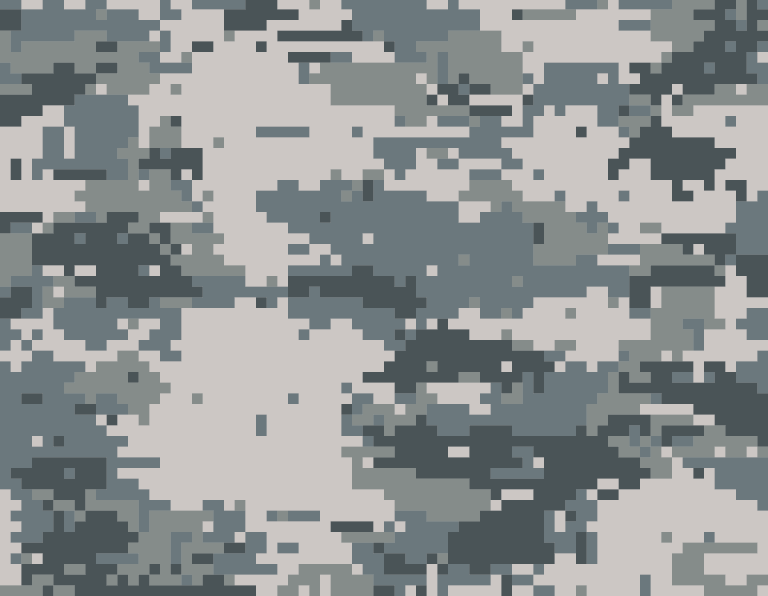
Give the GLSL for this pattern, as a WebGL 1 fragment shader.

```glsl
precision highp float;

uniform vec2 u_resolution;

const float CELLS_ACROSS = 72.0;
const float EDGE_PIXELS = 1.0;
const float SEAM_STRENGTH = 0.2;

const vec3 LIGHT = vec3(0.80, 0.78, 0.77);
const vec3 BLUE  = vec3(0.42, 0.47, 0.49);
const vec3 GREY  = vec3(0.52, 0.55, 0.54);
const vec3 DARK  = vec3(0.29, 0.33, 0.34);
const vec3 SEAM  = vec3(0.67);

// Patch sizes in cells, and the noise level above which each colour shows
const vec2 BLUE_SIZE = vec2(15.0, 9.5);
const vec2 GREY_SIZE = vec2(13.0, 8.0);
const vec2 DARK_SIZE = vec2(14.0, 6.0);
const float BLUE_LEVEL = -0.025;
const float GREY_LEVEL = 0.16;
const float DARK_LEVEL = 0.26;
const float DETAIL = 0.4;
const float RAGGEDNESS = 0.13;

// Broad swell that gathers the three darker colours together
const vec2 SWELL_SIZE = vec2(22.0, 14.0);
const float SWELL = 0.7;

// Longest bar in cells and chance of one per slot
const float ROW_SPAN = 5.0;
const float ROW_CHANCE = 0.07;
const float COLUMN_SPAN = 3.0;
const float COLUMN_CHANCE = 0.035;
const float SPECK_CHANCE = 0.025;

float hash(vec2 p, float seed) {
  vec3 q = fract((p.xyx + seed * vec3(17.3, 31.7, 17.3)) * 0.1031);
  q += dot(q, q.yzx + 33.33);
  return fract((q.x + q.y) * q.z);
}

float cornerSlope(vec2 corner, vec2 offset, float seed) {
  float angle = 6.2832 * hash(corner, seed);
  return dot(vec2(cos(angle), sin(angle)), offset);
}

float gradientNoise(vec2 p, float seed) {
  vec2 i = floor(p);
  vec2 f = p - i;
  vec2 s = f * f * f * (f * (f * 6.0 - 15.0) + 10.0);
  vec2 e = vec2(1.0, 0.0);
  float low = mix(cornerSlope(i, f, seed), cornerSlope(i + e, f - e, seed), s.x);
  float high = mix(cornerSlope(i + e.yx, f - e.yx, seed),
                   cornerSlope(i + 1.0, f - 1.0, seed), s.x);
  return mix(low, high, s.y);
}

// Two octaves of noise, roughened by short bricks for stepped outlines
float patchField(vec2 cell, vec2 size, float seed) {
  vec2 p = cell / size + seed * 7.31;
  float shift = floor(2.0 * hash(vec2(cell.y, 5.0), seed));
  vec2 brick = vec2(floor((cell.x + shift) / 2.0), cell.y);
  float rough = 2.0 * hash(brick, seed + 2.0) - 1.0;
  return gradientNoise(p, seed) + DETAIL * gradientNoise(p * 2.1 + 0.37, seed + 1.0)
       + RAGGEDNESS * rough;
}

// Replaces the colour inside scattered bars that run along the first axis
vec3 addBars(vec3 color, vec2 cell, float span, float chance, float seed) {
  float along = cell.x + floor(span * hash(vec2(cell.y, 3.0), seed));
  vec2 slot = vec2(floor(along / span), cell.y);
  float start = along - slot.x * span;
  float size = 1.0 + floor(span * hash(slot, seed + 1.0));
  if (hash(slot, seed + 2.0) > chance || start > size - 0.5) return color;
  float pick = hash(slot, seed + 3.0);
  if (pick < 0.35) return LIGHT;
  if (pick < 0.60) return BLUE;
  return pick < 0.82 ? GREY : DARK;
}

vec3 cellColor(vec2 cell) {
  float swell = SWELL * gradientNoise(cell / SWELL_SIZE + 0.4, 30.0);
  vec3 color = LIGHT;
  if (patchField(cell, BLUE_SIZE, 1.0) + swell > BLUE_LEVEL) color = BLUE;
  if (patchField(cell, GREY_SIZE, 5.0) + swell > GREY_LEVEL) color = GREY;
  if (patchField(cell, DARK_SIZE, 9.0) + swell > DARK_LEVEL) color = DARK;
  color = addBars(color, cell, ROW_SPAN, ROW_CHANCE, 13.0);
  color = addBars(color, cell.yx, COLUMN_SPAN, COLUMN_CHANCE, 18.0);
  return addBars(color, cell, 1.0, SPECK_CHANCE, 23.0);
}

// Smooth border with a faint pale seam where the two colours differ
vec3 join(vec3 a, vec3 b, float w) {
  float differs = step(0.02, distance(a, b));
  float seam = 4.0 * w * (1.0 - w) * differs * SEAM_STRENGTH;
  return mix(mix(a, b, w), SEAM, seam);
}

void main() {
  float cellPixels = u_resolution.x / CELLS_ACROSS;
  vec2 p = gl_FragCoord.xy / cellPixels - 0.5;
  vec2 cell = floor(p);
  vec2 w = clamp((p - cell - 0.5) * cellPixels / EDGE_PIXELS + 0.5, 0.0, 1.0);
  vec2 e = vec2(1.0, 0.0);
  vec3 low = join(cellColor(cell), cellColor(cell + e), w.x);
  vec3 high = join(cellColor(cell + e.yx), cellColor(cell + 1.0), w.x);
  gl_FragColor = vec4(join(low, high, w.y), 1.0);
}
```
